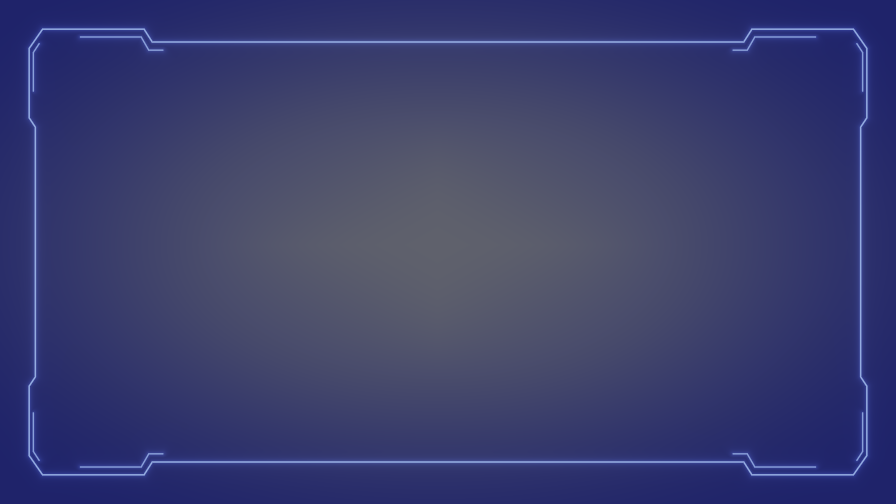
A Shadertoy shader for this background:

```glsl
// Glowing angular interface frame over a soft blue-grey radial gradient.

const vec2 HALF_SIZE = vec2(384.0, 216.0);   // half of the design grid
const vec3 EDGE_BLUE = vec3(0.120, 0.137, 0.415);
const vec3 CENTRE_GREY = vec3(0.372, 0.380, 0.425);
const vec3 LINE_COLOR = vec3(0.64, 0.74, 0.92);
const vec3 GLOW_COLOR = vec3(0.30, 0.40, 0.68);

float segmentDistance(vec2 p, vec2 a, vec2 b) {
    vec2 pa = p - a, ba = b - a;
    return length(pa - ba * clamp(dot(pa, ba) / dot(ba, ba), 0.0, 1.0));
}

// Distance to an open strip of three joined segments.
float stripDistance(vec2 p, vec2 a, vec2 b, vec2 c, vec2 d) {
    return min(segmentDistance(p, a, b),
               min(segmentDistance(p, b, c), segmentDistance(p, c, d)));
}

// Outer contour of one quadrant, from the top middle to the right middle.
float outerFrame(vec2 q) {
    vec2 corner = vec2(347.5, 191.0);
    float top = stripDistance(q, vec2(0.0, 180.0), vec2(253.5, 180.0),
                              vec2(260.5, 191.0), corner);
    float chamfer = segmentDistance(q, corner, vec2(359.0, 174.5));
    float side = stripDistance(q, vec2(359.0, 174.5), vec2(359.0, 115.0),
                               vec2(353.7, 107.0), vec2(353.7, 0.0));
    return min(top, min(chamfer, side));
}

// Short accent strokes inside the corner.
float innerAccents(vec2 q) {
    float top = stripDistance(q, vec2(244.5, 173.0), vec2(256.5, 173.0),
                              vec2(263.0, 184.3), vec2(315.0, 184.3));
    float side = min(segmentDistance(q, vec2(350.5, 178.5), vec2(355.4, 171.0)),
                     segmentDistance(q, vec2(355.4, 171.0), vec2(355.4, 138.0)));
    return min(top, side);
}

// Diamond contours in the middle that round off into ellipses.
vec3 background(vec2 p) {
    vec2 n = abs(p - vec2(-9.0, 6.0)) / HALF_SIZE;
    float ellipse = length(n);
    float diamond = 0.85 * (n.x + n.y);
    float r = mix(diamond, ellipse, smoothstep(0.1, 0.6, ellipse));
    return mix(CENTRE_GREY, EDGE_BLUE, smoothstep(0.0, 1.34, r));
}

// Antialiased coverage of a stroke.
float stroke(float dist, float halfWidth, float pixel) {
    return clamp((halfWidth - dist) / pixel + 0.5, 0.0, 1.0);
}

void mainImage(out vec4 fragColor, in vec2 fragCoord) {
    vec2 gridStep = 2.0 * HALF_SIZE / iResolution.xy;
    vec2 p = fragCoord * gridStep - HALF_SIZE;
    vec2 q = abs(p);   // all four corners mirror each other
    float pixel = gridStep.y;

    float outer = outerFrame(q);
    float inner = innerAccents(q);
    float dist = min(outer, inner);

    vec3 color = background(p);
    color += GLOW_COLOR * (0.30 * exp(-dist / 1.8) + 0.05 * exp(-dist / 6.0));
    float line = max(0.85 * stroke(outer, 0.65, pixel),
                     0.75 * stroke(inner, 0.60, pixel));
    color = mix(color, LINE_COLOR, line);

    fragColor = vec4(color, 1.0);
}
```
